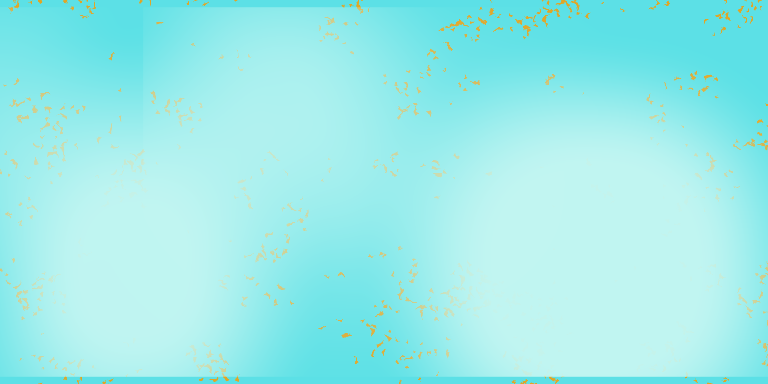
Reproduce this background procedurally as a WebGL 2 fragment shader.

```glsl
#version 300 es
precision highp float;
// Cyan ground sprinkled with clustered gold flecks, veiled by soft pale glows.
// Flecks are bent, tapered shards, one per jittered grid cell where a density
// noise allows it; the glows lie on top, so flecks fade out inside them.

uniform vec2 u_resolution;
out vec4 fragColor;

#define CYAN vec3(0.36, 0.88, 0.90)
#define PALE vec3(0.765, 0.962, 0.947)
#define GOLD vec3(0.88, 0.65, 0.15)
#define FLECK_CELL 0.021
#define FLECK_LENGTH vec2(0.0035, 0.0125)
#define FLECK_WIDTH vec2(0.0023, 0.0046)
#define FLECK_AMOUNT 0.85
#define CLUSTER_RANGE vec2(0.49, 0.84)
#define CLEAR_BIAS 0.10
#define VEIL_MARGIN 0.019
#define PANEL_LEFT 0.373

float hash(vec2 p) {
    vec3 q = fract(p.xyx * vec3(0.1031, 0.1030, 0.0973));
    q += dot(q, q.yzx + 33.33);
    return fract((q.x + q.y) * q.z);
}

vec2 hash2(vec2 p) {
    return vec2(hash(p + 17.3), hash(p + 71.9));
}

float noise(vec2 p) {
    vec2 cell = floor(p), f = fract(p);
    f = f * f * (3.0 - 2.0 * f);
    return mix(mix(hash(cell), hash(cell + vec2(1, 0)), f.x),
               mix(hash(cell + vec2(0, 1)), hash(cell + vec2(1, 1)), f.x), f.y);
}

float edge(float d, float pixel) {
    return smoothstep(-0.5 * pixel, 0.5 * pixel, d);
}

// Soft rounded glow, full inside the core fraction of its radii
float glow(vec2 p, vec2 center, vec2 radii, float core) {
    vec2 q = pow(abs(p - center) / radii, vec2(2.3));
    return 1.0 - smoothstep(core, 1.0, pow(q.x + q.y, 1.0 / 2.3));
}

// Share of the ground left clear by side glows, panel glow and faint hazes
float clearShare(vec2 p, float pixel) {
    float clear = 1.0 - 0.96 * glow(p, vec2(0.35, 0.30), vec2(0.52, 0.64), 0.25);
    clear *= 1.0 - 0.97 * glow(p, vec2(1.55, 0.30), vec2(0.62, 0.62), 0.42);
    clear *= 1.0 - 0.70 * edge(p.x - PANEL_LEFT, pixel)
                        * glow(p, vec2(0.73, 0.74), vec2(0.50, 0.52), 0.08);
    clear *= 1.0 - 0.48 * glow(p, vec2(0.96, 0.52), vec2(0.85, 0.58), 0.0);
    return clear * (1.0 - 0.45 * glow(p, vec2(0.0, 0.66), vec2(0.38, 0.50), 0.0));
}

// Chance of a fleck: small clumps in broad drifts, denser on clear ground
float fleckChance(vec2 p, float pixel) {
    float n = 0.4 * noise(p * 6.0 + 3.7) + 0.6 * noise(p * 14.0 + 41.0);
    n += CLEAR_BIAS * clearShare(p, pixel);
    return FLECK_AMOUNT * smoothstep(CLUSTER_RANGE.x, CLUSTER_RANGE.y, n);
}

// Approximate distance to a bent shard that tapers along its length
float shard(vec2 q, vec2 size, float bend) {
    q.y += bend * (q.x * q.x / size.x - 0.4 * size.x);
    float taper = 0.65 - 0.4 * clamp(q.x / size.x, -1.0, 1.0);
    return max(abs(q.x) - size.x, abs(q.y) - size.y * taper);
}

float fleckCoverage(vec2 p, float pixel) {
    vec2 wobble = vec2(noise(p * 190.0), noise(p * 190.0 + 57.0)) - 0.5;
    vec2 q = p + wobble * 0.006;
    vec2 home = floor(p / FLECK_CELL);
    float d = 1.0;
    for (int j = -1; j <= 1; j++) {
        for (int i = -1; i <= 1; i++) {
            vec2 cell = home + vec2(i, j);
            float chance = fleckChance((cell + 0.5) * FLECK_CELL, pixel);
            if (hash(cell + 5.1) > chance) continue;
            vec2 center = (cell + hash2(cell)) * FLECK_CELL;
            vec2 r = hash2(cell + 131.0);
            float angle = 6.2832 * hash(cell + 211.0);
            vec2 axis = vec2(cos(angle), sin(angle));
            vec2 local = vec2(dot(q - center, axis),
                              dot(q - center, vec2(-axis.y, axis.x)));
            vec2 size = vec2(mix(FLECK_LENGTH.x, FLECK_LENGTH.y, r.x * r.x),
                             mix(FLECK_WIDTH.x, FLECK_WIDTH.y, r.y));
            d = min(d, shard(local, size * (0.85 + 0.5 * chance), r.y - 0.5));
        }
    }
    return 1.0 - edge(d, pixel);
}

void main() {
    float pixel = 1.0 / u_resolution.y;
    vec2 p = gl_FragCoord.xy * pixel;

    // Ground and flecks
    vec3 color = mix(CYAN, GOLD, fleckCoverage(p, pixel));

    // The pale veil stops short of the top and bottom borders
    float inside = edge(min(p.y, 1.0 - p.y) - VEIL_MARGIN, pixel);
    color = mix(color, PALE, (1.0 - clearShare(p, pixel)) * inside);

    fragColor = vec4(color, 1.0);
}
```
